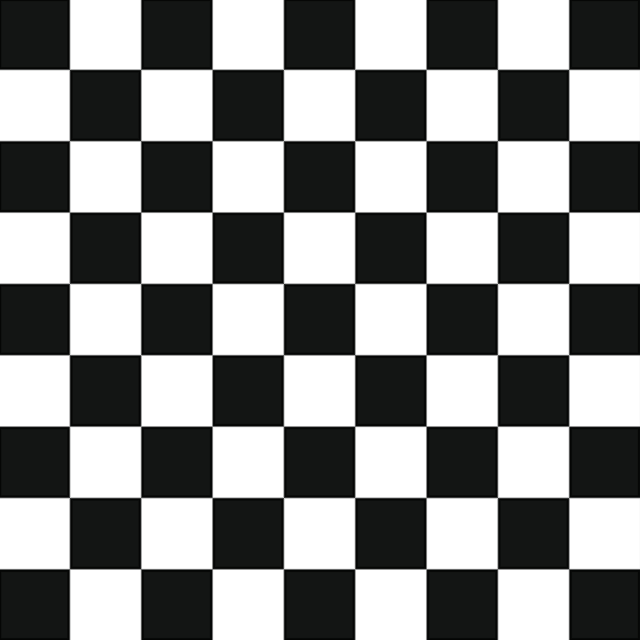
This pattern is drawn by a Shadertoy shader. Its source:

```glsl
#define PITCH vec2(0.11145, 0.1115)
#define ORIGIN vec2(-0.0022, -0.0024)
#define EDGE_SOFTNESS 0.0019
#define RIM_INNER 0.0025
#define RIM_OUTER 0.0055
#define INK vec3(0.075, 0.083, 0.078)
#define RIM_INK vec3(0.015, 0.02, 0.017)
#define PAPER vec3(1.0)

// Signed distance to the nearest square edge, positive inside dark squares
float checkerDistance(vec2 p) {
    vec2 grid = (p - ORIGIN) / PITCH;
    vec2 cell = floor(grid);
    vec2 gap = (0.5 - abs(fract(grid) - 0.5)) * PITCH;
    float parity = mod(cell.x + cell.y, 2.0);
    return min(gap.x, gap.y) * (1.0 - 2.0 * parity);
}

void mainImage(out vec4 fragColor, in vec2 fragCoord) {
    // Canvas units, with the board laid out from the upper left
    vec2 uv = fragCoord / iResolution.xy;
    float dist = checkerDistance(vec2(uv.x, 1.0 - uv.y));

    // Soft grey seam between squares
    float pixel = 1.0 / min(iResolution.x, iResolution.y);
    float halfWidth = max(EDGE_SOFTNESS, 0.75 * pixel);
    float coverage = smoothstep(-halfWidth, halfWidth, dist);

    // Slightly blacker rim inside each dark square
    vec3 dark = mix(RIM_INK, INK, smoothstep(RIM_INNER, RIM_OUTER, dist));

    fragColor = vec4(mix(PAPER, dark, coverage), 1.0);
}
```
